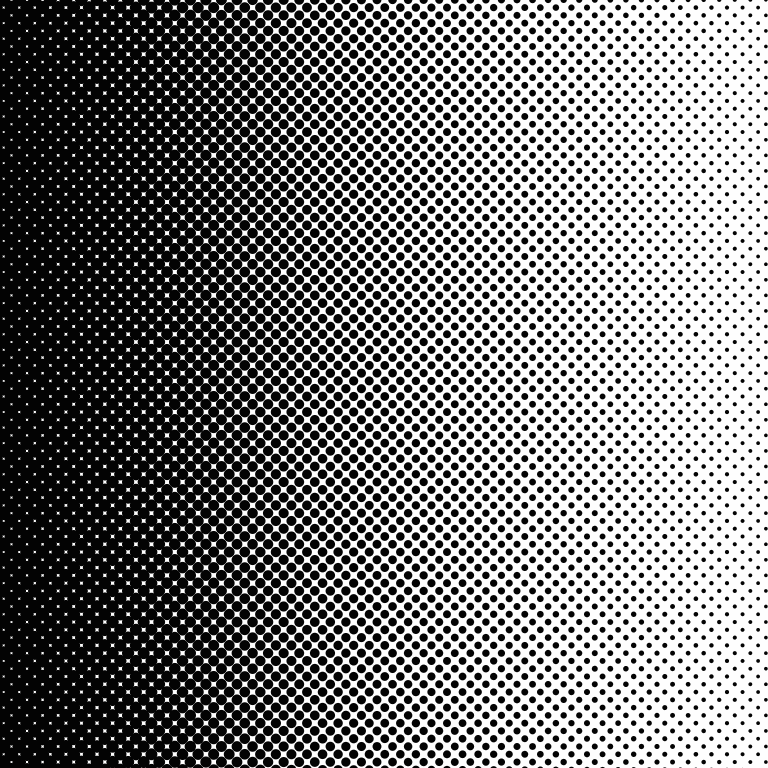
Reproduce this pattern procedurally as a Shadertoy shader.

```glsl
// Halftone ramp: black dots on white, set on a grid turned by 45 degrees.
// Dot radius shrinks evenly from left to right; at the left the dots overlap
// and leave only small white gaps between them.

#define CELLS 49.37                 // dot periods across the canvas
#define ANCHOR vec2(0.501, 0.504)   // position of one dot center
#define RADIUS_LEFT 0.447           // dot radius in periods, left edge
#define RADIUS_RIGHT 0.115          // dot radius in periods, right edge
#define EDGE_PIXELS 1.0             // width of the smoothed edge
#define INK vec3(0.012)
#define PAPER vec3(0.995)

// Center of the staggered-grid dot nearest to p, in periods.
vec2 nearestDot(vec2 p) {
    vec2 diagonal = floor(vec2(p.x + p.y, p.x - p.y) + 0.5);
    return 0.5 * vec2(diagonal.x + diagonal.y, diagonal.x - diagonal.y);
}

// Dot radius for a horizontal canvas position.
float dotRadius(float x) {
    return mix(RADIUS_LEFT, RADIUS_RIGHT, clamp(x, 0.0, 1.0));
}

void mainImage(out vec4 fragColor, in vec2 fragCoord) {
    vec2 uv = fragCoord / iResolution.y;
    float aspect = iResolution.x / iResolution.y;

    // Distance to the edge of the nearest dot
    vec2 p = (uv - ANCHOR) * CELLS;
    vec2 center = nearestDot(p);
    float x = (center.x / CELLS + ANCHOR.x) / aspect;
    float edge = length(p - center) - dotRadius(x);

    // Antialiased ink coverage
    float pixel = EDGE_PIXELS * CELLS / iResolution.y;
    float coverage = clamp(0.5 - edge / pixel, 0.0, 1.0);
    fragColor = vec4(mix(PAPER, INK, coverage), 1.0);
}
```
